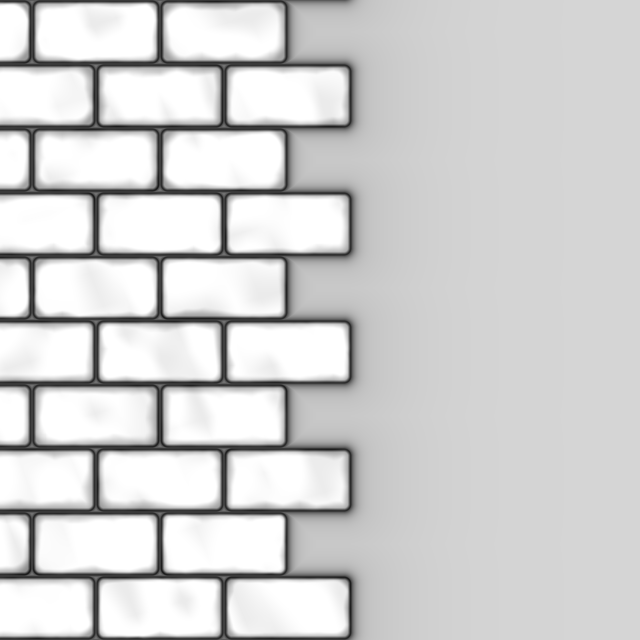
A WebGL 1 fragment shader for this texture map:

```glsl
precision highp float;
// Ambient occlusion map of a chipped brick wall ending in a toothed edge on a grey plane.
uniform vec2 u_resolution;

float hash(vec2 p) {
  return fract(sin(dot(p, vec2(127.1, 311.7))) * 43758.5453);
}

// Value noise; the linear blend leaves creases that read as chipped facets
float facetNoise(vec2 p) {
  vec2 i = floor(p);
  vec2 f = smoothstep(-0.15, 1.15, fract(p));
  f = mix(f, fract(p), 0.7);
  return mix(mix(hash(i), hash(i + vec2(1.0, 0.0)), f.x),
             mix(hash(i + vec2(0.0, 1.0)), hash(i + 1.0), f.x), f.y);
}

float roundBox(vec2 p, vec2 halfSize, float radius) {
  vec2 q = abs(p) - halfSize + radius;
  return length(max(q, 0.0)) + min(max(q.x, q.y), 0.0) - radius;
}

// Brick column and row; each row stops after its column 1
vec2 brickId(vec2 uv, float row) {
  float start = mix(0.15, 0.05, mod(row, 2.0));
  return vec2(min(floor((uv.x - start) / 0.2), 1.0), row);
}

vec2 brickCenter(vec2 id) {
  float start = mix(0.15, 0.05, mod(id.y, 2.0));
  return vec2(start + (id.x + 0.5) * 0.2, (id.y + 0.5) * 0.1);
}

// White face with dark rim and an uneven, chiselled bevel
float brickTone(vec2 local, vec2 id, float dist, vec2 halfSize) {
  vec2 seed = id * vec2(17.3, 9.7) + 40.0;
  float coarse = facetNoise(local * 38.0 + seed);
  float fine = facetNoise(mat2(0.8, 0.6, -0.6, 0.8) * local * 75.0 + seed * 1.7);
  float chips = mix(coarse, fine, 0.35);

  float corner = mix(0.014, 0.034, hash(id + 3.0));
  float depth = -roundBox(local, halfSize, corner) + 0.004 * (fine - 0.5);
  float bevel = mix(0.006, 0.031, chips * chips * 0.8 + 0.25 * hash(id + 8.0));
  float tone = 0.14 + 0.5 * smoothstep(0.0, 0.006, -dist)
             + 0.36 * smoothstep(-0.001, bevel, depth);

  // Faint slanted dents across the face
  vec2 slant = vec2(local.x + 0.4 * local.y, local.y - 0.3 * local.x);
  float dent = facetNoise(slant * vec2(24.0, 17.0) + seed * 2.3);
  return tone - 0.08 * smoothstep(0.5, 0.95, dent);
}

void main() {
  vec2 uv = gl_FragCoord.xy / u_resolution;
  float pixel = 1.0 / min(u_resolution.x, u_resolution.y);
  vec2 halfSize = vec2(0.0985, 0.0487);

  // Nearest brick among this row and its neighbours
  float dist = 10.0;
  vec2 nearest = vec2(0.0);
  for (int i = -1; i <= 1; i++) {
    vec2 id = brickId(uv, floor(uv.y * 10.0) + float(i));
    float d = roundBox(uv - brickCenter(id), halfSize, 0.011);
    if (d < dist) {
      dist = d;
      nearest = id;
    }
  }

  // Plane darkened by contact shadow and a broad soft glow
  float gap = max(dist, 0.0);
  float plane = 0.835 - 0.09 * exp(-gap * 12.0) - 0.53 * exp(-gap * 150.0);

  float brick = brickTone(uv - brickCenter(nearest), nearest, dist, halfSize);
  float inside = 1.0 - smoothstep(-pixel, pixel, dist);
  gl_FragColor = vec4(vec3(clamp(mix(plane, brick, inside), 0.0, 1.0)), 1.0);
}
```
